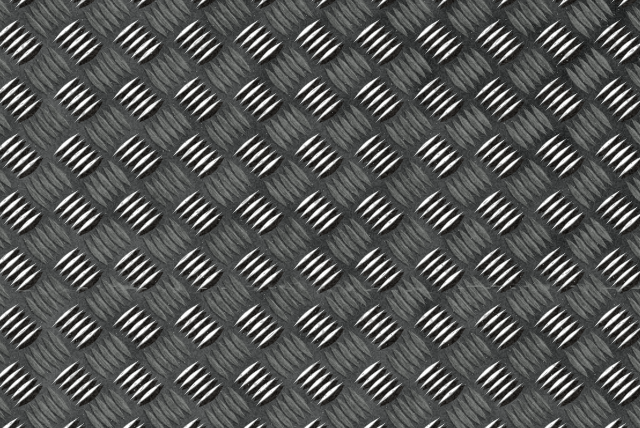
Reproduce this texture procedurally as a WebGL 2 fragment shader.

```glsl
#version 300 es
precision highp float;

uniform vec2 u_resolution;
out vec4 fragColor;

#define CELL vec2(0.1407, 0.1328)
#define ORIGIN vec2(0.6035, 0.503)
#define BARS 5
#define LIT_PITCH 0.0186
#define LIT_LENGTH 0.0370
#define DIM_PITCH 0.0186
#define DIM_LENGTH 0.0410
#define SHEAR 0.085
#define GRAIN 0.12
#define WEAR 0.6

const vec3 SHADOW = vec3(0.13, 0.121, 0.112);
const vec3 STEEL = vec3(0.25, 0.258, 0.257);
const vec3 WORN = vec3(0.37, 0.38, 0.37);
const vec3 EDGE = vec3(0.49, 0.50, 0.49);
const vec3 SHINE = vec3(0.75);
const vec3 GLINT = vec3(1.0);

float hash(vec2 p) {
    p = fract(p * vec2(0.1031, 0.1137));
    p += dot(p, p.yx + 33.33);
    return fract((p.x + p.y) * p.x * 17.3);
}

float noise(vec2 p) {
    vec2 i = floor(p), f = fract(p);
    f = f * f * (3.0 - 2.0 * f);
    return mix(mix(hash(i), hash(i + vec2(1, 0)), f.x),
               mix(hash(i + vec2(0, 1)), hash(i + vec2(1, 1)), f.x), f.y);
}

float fbm(vec2 p) {
    float sum = 0.0, amp = 0.5;
    for (int i = 0; i < 4; i++) {
        sum += amp * noise(p);
        p = p * 2.03 + 17.0;
        amp *= 0.5;
    }
    return sum;
}

// Coverage of a bar with sharp tips: q.x runs along it, q.y across it
float lens(vec2 q, float halfLength, float halfWidth) {
    float t = abs(q.x) / halfLength;
    float d = abs(q.y) - halfWidth * (1.0 - pow(t, 1.7));
    float soft = 0.8 / u_resolution.y;
    return 1.0 - smoothstep(-soft, soft, d);
}

// Position relative to the nearest cluster centre; id numbers the cluster
vec2 clusterSpace(vec2 p, vec2 shift, out vec2 id) {
    vec2 g = (p - ORIGIN) / CELL - shift;
    id = floor(g + 0.5);
    return (g - id) * CELL;
}

// Plain sheet with broad staining and a falloff towards the upper right
vec3 sheet(vec2 p) {
    float stain = fbm(p * 16.0) - 0.47;
    float falloff = 0.045 - 0.055 * p.x * (0.35 + p.y);
    return STEEL + stain * 0.20 + falloff;
}

// Matt bars leaning left, rubbed along their length
vec3 dimCluster(vec3 col, vec2 p) {
    vec2 id, l = clusterSpace(p, vec2(0.5), id);
    vec2 dir = normalize(vec2(0.66, -0.75));
    vec2 q = vec2(dot(l, dir), dot(l, vec2(-dir.y, dir.x)));
    float rub = noise(vec2(q.x * 60.0, q.y * 400.0) + id * 31.0) - 0.5;
    float tone = 0.06 * (hash(id + 5.0) - 0.5);
    for (int i = 0; i < BARS; i++) {
        float k = float(i) - 0.5 * float(BARS - 1);
        float vary = hash(id * 7.0 + float(i)) - 0.5;
        vec2 b = q - vec2(vary * 0.008, k * DIM_PITCH);
        col = mix(col, STEEL * 0.75, 0.75 * lens(b + vec2(0.0, 0.0035), DIM_LENGTH, 0.0092));
        col = mix(col, WORN + tone + rub * 0.13, lens(b, DIM_LENGTH, 0.0088));
        col = mix(col, EDGE, (0.7 + rub) * lens(b - vec2(0.0, 0.0038), DIM_LENGTH * 0.85, 0.0026));
    }
    return col;
}

// Polished bars leaning right, each with a glint and a deep shadow below
vec3 litCluster(vec3 col, vec2 p) {
    vec2 id, l = clusterSpace(p, vec2(0.0), id);
    vec2 dir = normalize(vec2(0.75, 0.66));
    vec2 q = vec2(dot(l, dir), dot(l, vec2(dir.y, -dir.x)));
    for (int i = 0; i < BARS; i++) {
        float k = float(i) - 0.5 * float(BARS - 1);
        float vary = hash(id * 11.0 + float(i) * 3.0);
        float offset = k * LIT_PITCH - 0.003;
        vec2 b = q - vec2((vary - 0.5) * 0.003 + SHEAR * offset, offset);
        float bow = b.x / LIT_LENGTH;
        b.y -= 0.0015 * bow * bow;
        float chip = noise(vec2(b.x * 120.0, b.y * 330.0) + id * 19.0 + vary * 40.0);
        float width = mix(0.0028, 0.0041, vary);
        col = mix(col, SHADOW * (0.7 + 0.6 * chip), lens(b - vec2(0.001, 0.0075), LIT_LENGTH * 1.03, 0.0110));
        col = mix(col, EDGE, lens(b - vec2(0.0, 0.0005), LIT_LENGTH, width + 0.0015));
        col = mix(col, mix(SHINE, GLINT, smoothstep(0.0, 0.4, chip)), lens(b, LIT_LENGTH * 0.97, width));
    }
    return col;
}

// Pale nicks: scattered specks and one rough horizontal scuff
float nicks(vec2 p) {
    vec2 g = p * 75.0, id = floor(g);
    vec2 centre = 0.25 + 0.5 * vec2(hash(id + 3.0), hash(id + 41.0));
    float radius = 0.16 * hash(id + 9.0);
    float speck = step(0.87, hash(id)) * (1.0 - smoothstep(radius * 0.4, radius + 0.04, length(g - id - centre)));
    float line = p.y - 0.325 - 0.012 * (noise(vec2(p.x * 9.0, 2.0)) - 0.5);
    float scuff = exp(-line * line * 22000.0) * smoothstep(0.58, 0.8, noise(p * vec2(65.0, 190.0)));
    return max(speck, scuff);
}

void main() {
    vec2 p = gl_FragCoord.xy / u_resolution.y;
    vec3 col = litCluster(dimCluster(sheet(p), p), p);
    col = mix(col, EDGE * 1.1, WEAR * nicks(p));
    float grain = noise(p * 370.0) - 0.5;
    col += grain * GRAIN * (1.0 - 0.5 * col);
    fragColor = vec4(clamp(col, 0.0, 1.0), 1.0);
}
```
